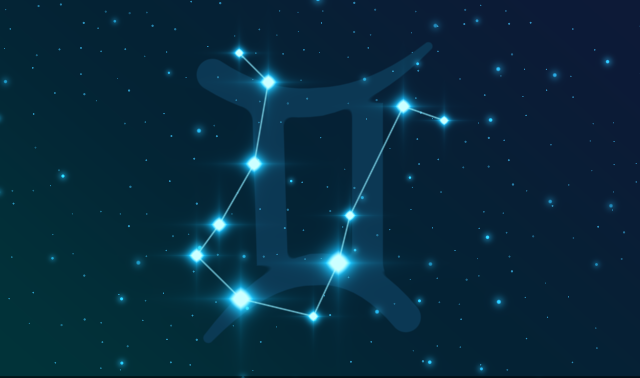
Give the GLSL for this background, as a Shadertoy shader.

```glsl
#define CANVAS_WIDTH 7.68
#define GLYPH_OPACITY 0.85
#define GLYPH_BLEND 0.13
#define LINE_RADIUS 0.009
#define CORE_RADIUS 0.085
#define GLOW_RADIUS 0.095
#define FLARE_LENGTH 0.20
#define FLARE_WIDTH 0.055
#define DUST_CELL 0.27
#define SPARK_CELL 0.72

const int STAR_COUNT = 11;
const int ARM_STEPS = 20;

// Star position in xy, size in z, ordered along the chain
const vec3 STARS[STAR_COUNT] = vec3[STAR_COUNT](
    vec3(2.87, 3.90, 0.50), vec3(3.22, 3.55, 0.85), vec3(3.05, 2.57, 0.88),
    vec3(2.63, 1.84, 0.80), vec3(2.36, 1.47, 0.78), vec3(2.89, 0.95, 1.25),
    vec3(3.76, 0.74, 0.55), vec3(4.06, 1.38, 1.30), vec3(4.20, 1.95, 0.58),
    vec3(4.84, 3.26, 0.80), vec3(5.33, 3.09, 0.50));

vec3 hash3(vec2 cell) {
    vec3 h = fract(cell.xyx * vec3(0.1031, 0.1030, 0.0973));
    h += dot(h, h.yxz + 33.33);
    return fract((h.xxy + h.yzz) * h.zyx);
}

float smoothMin(float a, float b, float k) {
    float h = max(k - abs(a - b), 0.0) / k;
    return min(a, b) - 0.25 * h * h * k;
}

// Distance to a segment whose radius runs from ra to rb
float segmentDistance(vec2 p, vec2 a, vec2 b, float ra, float rb) {
    vec2 ab = b - a;
    float t = clamp(dot(p - a, ab) / dot(ab, ab), 0.0, 1.0);
    return length(p - a - ab * t) - mix(ra, rb, t);
}

float boxDistance(vec2 p, vec2 center, vec2 halfSize) {
    vec2 q = abs(p - center) - halfSize;
    return length(max(q, 0.0)) + min(max(q.x, q.y), 0.0);
}

vec2 bezier(vec2 a, vec2 b, vec2 c, float t) {
    return mix(mix(a, b, t), mix(b, c, t), t);
}

// Radii hold the start, middle and end thickness
float armDistance(vec2 p, vec2 a, vec2 b, vec2 c, vec3 radii) {
    float d = 1e5;
    vec2 last = a;
    float lastRadius = radii.x;
    for (int i = 1; i <= ARM_STEPS; i++) {
        float t = float(i) / float(ARM_STEPS);
        vec2 next = bezier(a, b, c, t);
        float radius = t < 0.5 ? mix(radii.x, radii.y, t * 2.0)
                               : mix(radii.y, radii.z, t * 2.0 - 1.0);
        d = min(d, segmentDistance(p, last, next, lastRadius, radius));
        last = next;
        lastRadius = radius;
    }
    return d;
}

// Two pillars joined by two curved arms
float glyphDistance(vec2 p) {
    float top = armDistance(p, vec2(2.55, 3.64), vec2(3.835, 2.82),
                            vec2(5.14, 3.98), vec3(0.19, 0.17, 0.05));
    float bottom = armDistance(p, vec2(2.50, 0.48), vec2(3.815, 1.995),
                               vec2(4.87, 0.73), vec3(0.06, 0.19, 0.18));
    float lean = 0.03 * (2.3 - p.y);
    float pillars = min(boxDistance(p, vec2(3.24 + lean, 2.3), vec2(0.185, 0.95)),
                        boxDistance(p, vec2(4.41, 2.3), vec2(0.185, 1.0)));
    return smoothMin(smoothMin(top, bottom, GLYPH_BLEND), pillars, GLYPH_BLEND);
}

// One jittered star per grid cell, some cells left empty
float starField(vec2 p, float cellSize, float density, float radius, float halo) {
    vec2 cell = floor(p / cellSize);
    vec3 h = hash3(cell + 17.0);
    vec2 center = (cell + 0.2 + 0.6 * h.xy) * cellSize;
    float d = length(p - center);
    float size = radius * (0.7 + 0.6 * h.x);
    float light = smoothstep(size, size * 0.3, d) + halo * exp(-d * d / (size * size * 4.0));
    return light * step(h.z, density) * (0.45 + 0.55 * h.y);
}

vec3 screenBlend(vec3 base, vec3 light) {
    return 1.0 - (1.0 - base) * (1.0 - clamp(light, 0.0, 1.0));
}

void mainImage(out vec4 fragColor, in vec2 fragCoord) {
    float pixel = CANVAS_WIDTH / iResolution.x;
    vec2 p = fragCoord * pixel;
    vec2 uv = fragCoord / iResolution.xy;

    // Night sky, teal at lower left to indigo at upper right
    float diagonal = 0.6 * uv.x + 0.4 * uv.y;
    vec3 sky = mix(vec3(0.005, 0.20, 0.225), vec3(0.015, 0.135, 0.205), smoothstep(0.0, 0.5, diagonal));
    sky = mix(sky, vec3(0.05, 0.10, 0.215), smoothstep(0.45, 1.0, diagonal));

    // Translucent glyph
    float glyph = smoothstep(pixel, -pixel, glyphDistance(p));
    vec3 color = mix(sky, vec3(0.05, 0.235, 0.35), glyph * GLYPH_OPACITY);

    // Scattered background stars
    color = screenBlend(color, vec3(0.16, 0.52, 0.70) * starField(p, DUST_CELL, 0.5, 0.016, 0.0));
    color = screenBlend(color, vec3(0.12, 0.62, 0.85) * starField(p + 0.31, SPARK_CELL, 0.6, 0.028, 0.45));

    // Chain of lines
    float chain = 1e5;
    for (int i = 1; i < STAR_COUNT; i++)
        chain = min(chain, segmentDistance(p, STARS[i - 1].xy, STARS[i].xy, LINE_RADIUS, LINE_RADIUS));
    color = mix(color, vec3(0.50, 0.85, 0.93), 0.8 * smoothstep(pixel, -pixel, chain));

    // Bright stars: halo, crossed flares and a hot core
    for (int i = 0; i < STAR_COUNT; i++) {
        float size = STARS[i].z;
        vec2 q = abs(p - STARS[i].xy) / size;
        float d = length(q);
        float flare = exp(-q.x / FLARE_LENGTH - q.y / FLARE_WIDTH)
                    + 0.7 * exp(-q.y / FLARE_LENGTH - q.x / FLARE_WIDTH);
        float glow = 0.9 * exp(-d * d / (GLOW_RADIUS * GLOW_RADIUS * 2.0)) + flare;
        color = screenBlend(color, vec3(0.06, 0.66, 0.92) * glow);
        float core = smoothstep(CORE_RADIUS * 1.5, CORE_RADIUS * 0.7, mix(d, q.x + q.y, 0.5));
        color = mix(color, vec3(0.80, 1.0, 1.0), core);
    }

    // Dark lower rim
    color *= mix(0.45, 1.0, smoothstep(0.015, 0.03, p.y));
    fragColor = vec4(color, 1.0);
}
```
